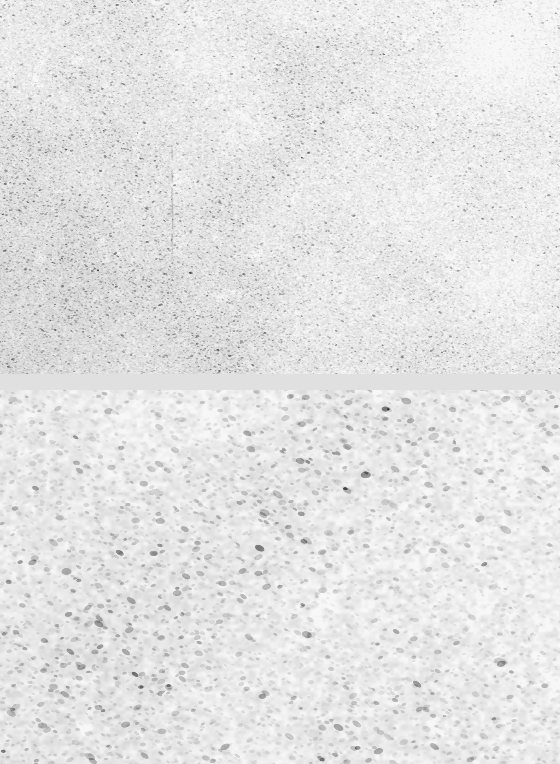
Top: the whole. Bottom: its middle third, enlarged.
Give the GLSL for this texture, as a Shadertoy shader.

```glsl
vec3 hash3(vec2 p)
{
    vec3 q = fract(p.xyx * vec3(0.1031, 0.1030, 0.0973));
    q += dot(q, q.yxz + 33.33);
    return fract((q.xxy + q.yzz) * q.zyx);
}

float valueNoise(vec2 p)
{
    vec2 cell = floor(p), f = fract(p);
    f = f * f * (3.0 - 2.0 * f);
    float low = mix(hash3(cell).x, hash3(cell + vec2(1, 0)).x, f.x);
    float high = mix(hash3(cell + vec2(0, 1)).x, hash3(cell + vec2(1, 1)).x, f.x);
    return mix(low, high, f.y);
}

float fbm(vec2 p)
{
    float sum = 0.0, weight = 0.5;
    for (int i = 0; i < 5; i++) {
        sum += weight * valueNoise(p);
        p = mat2(1.6, 1.2, -1.2, 1.6) * p + 17.3;
        weight *= 0.5;
    }
    return sum;
}

// Darkness of scattered flattened pits, one candidate per grid cell
float pits(vec2 p, float density, float share, float minRadius, float maxRadius)
{
    vec2 g = p * density, home = floor(g);
    float blur = 0.5 * density / iResolution.y;
    float dark = 0.0;
    for (int j = -1; j <= 1; j++)
    for (int i = -1; i <= 1; i++) {
        vec2 cell = home + vec2(i, j);
        vec3 place = hash3(cell + density);
        vec3 look = hash3(cell + density * 3.0 + 71.0);
        vec2 d = g - cell - place.xy;
        d.y += d.x * (look.z - 0.4) * 0.8;
        d *= vec2(0.8, 1.2);
        float radius = mix(minRadius, maxRadius, look.x * look.x);
        float cover = 1.0 - smoothstep(radius - blur, radius + blur, length(d));
        dark = max(dark, cover * step(place.z, share) * mix(0.35, 1.0, look.y));
    }
    return dark;
}

void mainImage(out vec4 fragColor, in vec2 fragCoord)
{
    vec2 p = fragCoord / iResolution.y;
    float across = fragCoord.x / iResolution.x;

    // Broad light falling from the upper right, with cloudy stains
    float stain = fbm(p * vec2(4.0, 5.0) + 3.7) - 0.48;
    float tone = 0.872 + 0.058 * across + 0.034 * p.y - 0.09 * stain;
    tone -= 0.03 * exp(-5.0 * dot(p, p));

    // Fine plaster grain
    tone += 0.085 * (valueNoise(p * vec2(170, 230)) - 0.5);
    tone += 0.06 * (valueNoise(p * vec2(310, 340) + 9.0) - 0.5);

    // Pits, thicker toward the lower left
    float wear = clamp(1.15 - 0.55 * across - 0.2 * p.y + 1.3 * stain, 0.3, 1.4);
    tone -= 0.13 * wear * pits(p, 190.0, 0.45, 0.22, 0.42);
    tone -= 0.27 * wear * pits(p, 105.0, 0.5 * wear, 0.14, 0.34);
    tone -= 0.42 * mix(0.6, 1.0, wear) * pits(p, 50.0, 0.3 * wear, 0.08, 0.19);

    // Pale chips
    float chip = smoothstep(0.66, 0.76, fbm(p * 19.0 + 41.0));
    tone += 0.06 * chip * valueNoise(p * 120.0);

    // Faint broken vertical scratch
    float offset = abs(p.x - 0.46 - 0.006 * (valueNoise(p.yy * 18.0) - 0.5));
    float scratch = 1.0 - smoothstep(0.0006, 0.0035, offset);
    scratch *= smoothstep(0.22, 0.4, p.y) * (1.0 - smoothstep(0.55, 0.68, p.y));
    tone -= 0.14 * scratch * smoothstep(0.35, 0.75, valueNoise(p.yy * 55.0));

    fragColor = vec4(vec3(clamp(tone, 0.0, 0.97)), 1.0);
}
```
